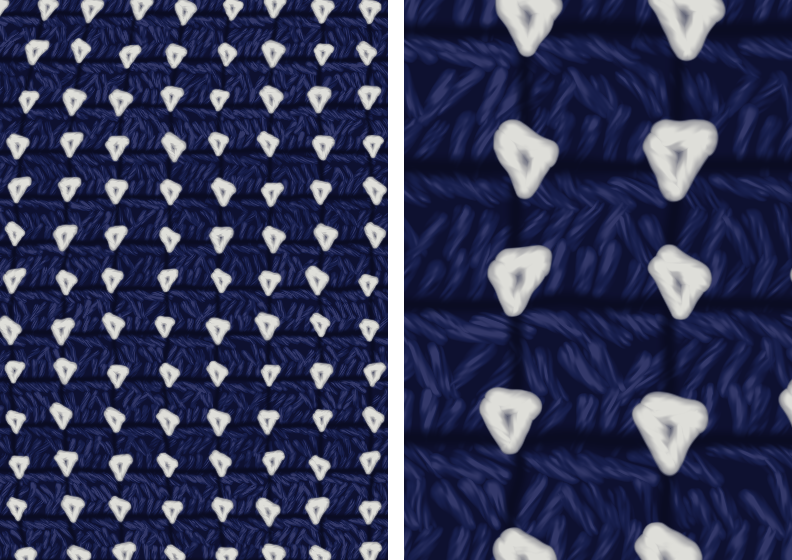
Left, the full canvas; right, a detail of the centre.
This texture is drawn by a WebGL 2 fragment shader. Its source:

```glsl
#version 300 es
precision highp float;

uniform vec2 u_resolution;
out vec4 fragColor;

#define ROW_STEP 0.0815
#define COLUMN_STEP 0.0918
#define RIGHT_COLUMN 0.661
#define STRANDS vec2(6.0, 3.0)
#define JITTER 0.075
#define SEAM_OFFSET 0.13
#define NAVY_DARK vec3(0.055, 0.065, 0.19)
#define NAVY_MID vec3(0.09, 0.12, 0.30)
#define NAVY_LIGHT vec3(0.20, 0.22, 0.41)
#define WOOL_SHADOW vec3(0.39, 0.40, 0.47)
#define WOOL_GREY vec3(0.67, 0.67, 0.68)
#define WOOL_WHITE vec3(0.87, 0.87, 0.85)

float hash(vec2 p) {
    return fract(sin(dot(p, vec2(127.1, 311.7))) * 43758.5453);
}

float noise(vec2 p) {
    vec2 i = floor(p), f = fract(p);
    f = f * f * (3.0 - 2.0 * f);
    return mix(mix(hash(i), hash(i + vec2(1, 0)), f.x),
               mix(hash(i + vec2(0, 1)), hash(i + vec2(1, 1)), f.x), f.y);
}

// Tapered capsule: x = signed distance, y = position along, z = signed offset across
vec3 capsule(vec2 p, vec2 a, vec2 b, float ra, float rb) {
    vec2 pa = p - a, ba = b - a;
    float h = clamp(dot(pa, ba) / dot(ba, ba), 0.0, 1.0);
    float across = (pa.x * ba.y - pa.y * ba.x) / length(ba);
    return vec3(length(pa - ba * h) - mix(ra, rb, h), h * length(ba), across);
}

// Overlapping slanted yarn strands, brightness 0..1
float strandTone(vec2 lattice, vec2 cellSize) {
    vec2 grid = lattice * STRANDS, home = floor(grid);
    float tone = 0.0;
    for (int j = -1; j <= 1; j++)
    for (int i = -1; i <= 1; i++) {
        vec2 id = home + vec2(i, j);
        float r = hash(id), tier = mod(id.y, STRANDS.y);
        vec2 center = id + 0.5 + 0.4 * (vec2(r, hash(id + 7.3)) - 0.5);
        vec2 p = (grid - center) * cellSize / STRANDS;
        // Top tier lies as a braid, middle leans either way, bottom stands upright
        float side = hash(floor(id / vec2(2, 1)) + 3.1) < 0.5 ? -1.0 : 1.0;
        float angle = tier < 0.5 ? 1.1 : (tier < 1.5 ? 0.55 * side : -0.3);
        angle += 0.5 * (r - 0.5);
        vec2 axis = 0.16 * vec2(sin(angle), cos(angle));
        vec3 s = capsule(p, -axis, axis, 0.085, 0.07);
        float dome = sqrt(clamp(-s.x / 0.08, 0.0, 1.0));
        float fibre = noise(vec2(s.y * 9.0, s.z * 42.0 + s.y * 12.0) + id * 17.0);
        tone = max(tone, dome * (0.3 + 0.75 * fibre + 0.22 * (r - 0.5)));
    }
    return tone;
}

// Blue blocks parted by dark seams and narrow gaps
vec3 blueYarn(vec2 lattice, vec2 cellSize) {
    vec2 q = lattice - vec2(0.0, SEAM_OFFSET);
    q += 0.07 * (vec2(noise(lattice * 3.0), noise(lattice * 3.0 + 19.0)) - 0.5);
    vec2 id = floor(q), f = fract(q), edge = min(f, 1.0 - f);
    float seam = smoothstep(0.0, 0.11, edge.y);
    float gap = smoothstep(0.0, 0.09, edge.x);
    float blockLight = 0.88 + 0.22 * hash(id) + 0.14 * (hash(id.yy + 5.0) - 0.5);
    float tone = strandTone(q, cellSize) * blockLight;
    tone *= mix(0.3, 1.0, seam) * mix(0.35, 1.0, gap);
    vec3 color = mix(NAVY_DARK, NAVY_MID, smoothstep(0.12, 0.5, tone));
    color = mix(color, NAVY_LIGHT, smoothstep(0.45, 0.82, tone));
    return color * mix(0.7, 1.0, seam * gap);
}

// White picot: two legs meeting in a point under a thick loop
vec4 picot(vec2 lattice, vec2 cellSize, float pixel) {
    vec2 id = round(lattice);
    float r = hash(id + 31.0), lean = hash(id + 57.0) - 0.5;
    vec2 offset = JITTER * (2.0 * vec2(hash(id + 2.0), hash(id + 13.0)) - 1.0);
    vec2 p = (lattice - id - offset) * cellSize * vec2(1, -1) / mix(0.92, 1.14, r);
    p += 0.025 * (vec2(noise(p * 9.0 + id * 5.0), noise(p * 9.0 - id * 3.0)) - 0.5);
    vec2 tip = vec2(0.06 * lean, -0.22);
    vec2 left = vec2(-0.13, 0.09 + 0.08 * lean), right = vec2(0.14, 0.08 - 0.12 * lean);
    vec3 part[3] = vec3[3](capsule(p, left, tip, 0.105, 0.075),
                           capsule(p, right, tip, 0.105, 0.075),
                           capsule(p, left + vec2(0.05, 0.06), right, 0.11, 0.12));
    float distance = 1.0, tone = 0.0;
    for (int k = 0; k < 3; k++) {
        vec3 s = part[k];
        distance = min(distance, s.x);
        float dome = sqrt(clamp(-s.x / 0.085, 0.0, 1.0));
        float fibre = noise(vec2(s.y * 10.0, s.z * 34.0 + s.y * 20.0) + id * 11.0 + float(k));
        tone = max(tone, dome * (0.76 + 0.34 * fibre));
    }
    // Shaded hollow between the legs
    tone *= 1.0 - 0.5 * exp(-dot(p * vec2(24, 11), p * vec2(24, 11)));
    vec3 color = mix(WOOL_SHADOW, WOOL_GREY, smoothstep(0.1, 0.5, tone));
    color = mix(color, WOOL_WHITE, smoothstep(0.45, 0.85, tone));
    return vec4(color, 1.0 - smoothstep(-pixel, pixel, distance));
}

void main() {
    vec2 p = gl_FragCoord.xy / u_resolution.y;
    float down = 1.0 - p.y;
    // Columns draw together towards the top and bottom
    float step_ = COLUMN_STEP - 0.0245 * (down - 0.6) * (down - 0.6);
    vec2 lattice = vec2((p.x - RIGHT_COLUMN) / step_ + 7.0, (down - 0.0145) / ROW_STEP);
    lattice.x += 0.1 * (noise(vec2(lattice.y * 0.8, 4.0)) - 0.5);
    vec2 cellSize = vec2(step_ / ROW_STEP, 1.0);
    vec4 white = picot(lattice, cellSize, 1.0 / (ROW_STEP * u_resolution.y));
    fragColor = vec4(mix(blueYarn(lattice, cellSize), white.rgb, white.a), 1.0);
}
```
